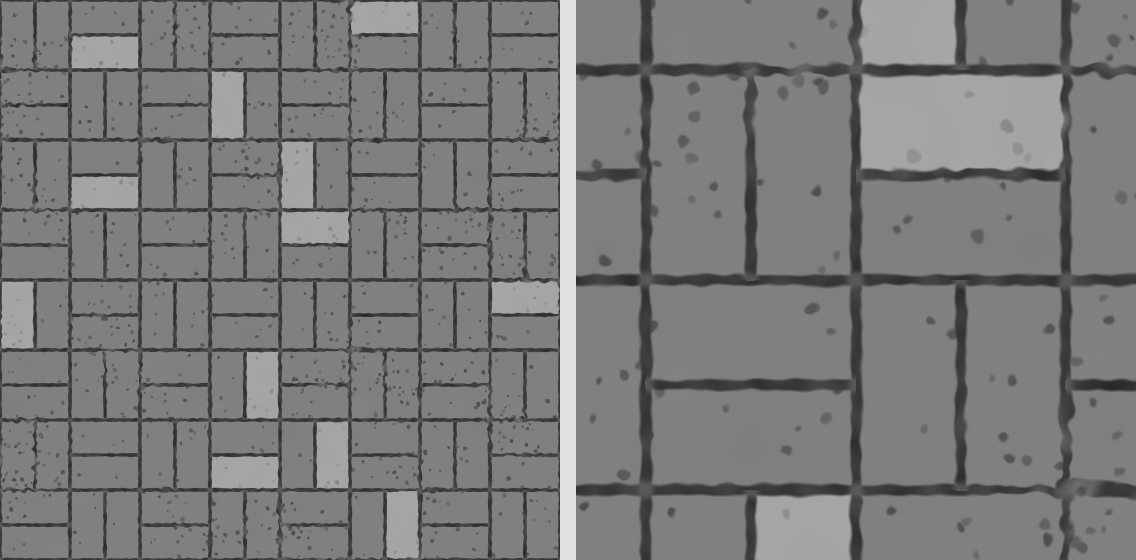
Left: the whole. Right: its middle third, enlarged.
Write a Shadertoy shader that draws this texture.

```glsl
// Basket-weave paving: pairs of grey bricks with dark worn joints, pits and a few pale bricks

float hash(vec2 p) {
    vec3 q = fract(p.xyx * vec3(0.1031, 0.1030, 0.0973));
    q += dot(q, q.yzx + 33.33);
    return fract((q.x + q.y) * q.z);
}

vec2 gradient(vec2 p) {
    float angle = 6.2832 * hash(p + 71.0);
    return vec2(cos(angle), sin(angle));
}

// Gradient noise, roughly -0.7 to 0.7
float noise(vec2 p) {
    vec2 i = floor(p), f = p - i;
    vec2 u = f * f * f * (f * (f * 6.0 - 15.0) + 10.0);
    vec2 e = vec2(0.0, 1.0);
    return mix(mix(dot(gradient(i), f), dot(gradient(i + e.yx), f - e.yx), u.x),
               mix(dot(gradient(i + e), f - e), dot(gradient(i + e.yy), f - e.yy), u.x), u.y);
}

// Patches of heavier damage, a little denser towards the bottom
float wearAt(vec2 p) {
    return smoothstep(0.0, 0.5, noise(p * 0.85 + 9.3) + 0.06 - 0.015 * p.y
                                + 0.25 * noise(p * 2.3 + 31.0));
}

// Scattered pits: strength of the darkest one covering p
float pits(vec2 p, float soft) {
    vec2 g = p * 12.0 + 0.25 * vec2(noise(p * 15.0), noise(p * 15.0 + 40.0));
    float strength = 0.0;
    for (int y = -1; y <= 1; y++)
    for (int x = -1; x <= 1; x++) {
        vec2 id = floor(g) + vec2(x, y);
        vec2 centre = id + vec2(hash(id + 3.0), hash(id + 57.0));
        float present = step(hash(id + 101.0), 0.07 + 0.24 * wearAt(centre / 12.0));
        float radius = mix(0.16, 0.38, hash(id + 151.0));
        float disc = 1.0 - smoothstep(-soft, soft, length(g - centre) - radius);
        strength = max(strength, present * disc * mix(0.45, 1.0, hash(id + 203.0)));
    }
    return strength;
}

void mainImage(out vec4 fragColor, in vec2 fragCoord) {
    vec2 p = 8.0 * fragCoord / iResolution.xy;
    float pixel = 8.0 / iResolution.y;
    float wear = wearAt(p);

    // Ragged joints: a slight wobble everywhere, stronger where worn
    vec2 wobble = vec2(noise(p * 11.0), noise(p * 11.0 + 80.0));
    vec2 w = p + wobble * mix(0.012, 0.06, wear);

    // Each cell holds two bricks, turned in alternate cells
    vec2 cell = mod(floor(w), 8.0);
    vec2 local = fract(w);
    if (mod(cell.x + cell.y, 2.0) > 0.5) local = local.yx;
    float side = step(0.5, local.y);
    vec2 edge = vec2(0.5 - abs(local.x - 0.5), 0.25 - abs(fract(local.y * 2.0) * 0.5 - 0.25));

    // One pale brick in most half-rows
    vec2 block = vec2(floor(cell.x / 4.0), cell.y);
    float chosen = floor(8.0 * hash(block + 17.0));
    bool pale = abs(chosen - 2.0 * mod(cell.x, 4.0) - side) < 0.5
             && mod(block.y + 2.0 * block.x, 4.0) > 0.5;
    float shade = (pale ? 0.645 : 0.502) + 0.012 * noise(p * 3.0);

    // Pits, sparser on pale bricks
    float pit = pits(p, max(0.12, pixel * 6.0));
    shade = mix(shade, 0.27, pit * (pale ? 0.3 : 0.85));

    // Joints fade at brick corners and break up in worn patches
    float width = 0.025 + 0.010 * noise(p * 9.0 + 13.0);
    float soft = max(0.010, pixel * 0.7);
    float joint = 1.0 - smoothstep(width - soft, width + soft, min(edge.x, edge.y));
    float corner = mix(0.45, 1.0, smoothstep(0.01, 0.06, max(edge.x, edge.y)));
    float broken = 1.0 - wear * smoothstep(-0.2, 0.4, noise(p * 6.0 + 51.0)) * 0.7;
    float grout = 0.225 + 0.10 * noise(p * 7.0 + 23.0);
    shade = mix(shade, min(grout, shade), joint * broken);
    shade = mix(shade, 0.45, joint * (1.0 - corner));

    fragColor = vec4(vec3(shade), 1.0);
}
```
